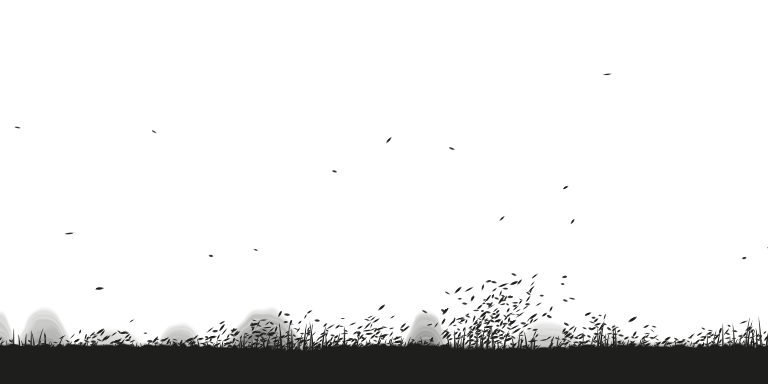
Reproduce this background procedurally as a WebGL 1 fragment shader.

```glsl
precision highp float;
uniform vec2 u_resolution;

const vec3 PAPER = vec3(1.0);
const vec3 INK = vec3(0.118, 0.118, 0.112);
const vec3 SMOKE = vec3(0.24, 0.24, 0.225);
const float GROUND = 0.09;

float hash(vec2 p) {
  vec3 q = fract(vec3(p.xyx) * 0.1031);
  q += dot(q, q.yzx + 33.33);
  return fract((q.x + q.y) * q.z);
}

float noise(vec2 p) {
  vec2 i = floor(p), f = fract(p);
  f = f * f * (3.0 - 2.0 * f);
  return mix(mix(hash(i), hash(i + vec2(1.0, 0.0)), f.x),
             mix(hash(i + vec2(0.0, 1.0)), hash(i + vec2(1.0)), f.x), f.y);
}

float bump(float x, float center, float width) {
  float d = (x - center) / width;
  return exp(-d * d);
}

mat2 rotation(float a) {
  return mat2(cos(a), -sin(a), sin(a), cos(a));
}

// Soft hill of smoke with faint contour streaks
float mound(vec2 p, float center, float width, float height, float strength) {
  float d = (p.x - center) / width;
  float crest = GROUND + height * exp(-d * d * (0.5 + 0.5 * d * d));
  crest += 0.012 * (noise(p * 35.0) - 0.5);
  float depth = crest - p.y;
  float body = smoothstep(-0.004, 0.02, depth) * (0.4 + 0.6 * smoothstep(0.0, 0.09, depth));
  float streaks = 0.65 + 0.45 * noise(vec2(p.x * 18.0, depth * 170.0));
  float edge = smoothstep(0.0, 0.025, crest - GROUND);
  return strength * body * streaks * edge;
}

// Height reached by the blades along the ground
float bladeHeight(float x) {
  return 0.022 + 0.035 * bump(x, 0.07, 0.08) + 0.055 * bump(x, 0.8, 0.18)
       + 0.05 * bump(x, 1.27, 0.12) + 0.05 * bump(x, 1.57, 0.09)
       + 0.075 * bump(x, 1.96, 0.10);
}

float blades(vec2 p, float spacing, float seed, float px) {
  float cell = floor(p.x / spacing), ink = 0.0;
  for (int i = -3; i <= 3; i++) {
    float id = cell + float(i);
    float r = hash(vec2(id, seed)), s = hash(vec2(id, seed + 7.0));
    float root = (id + s) * spacing;
    float t = (p.y - GROUND + 0.01) / (0.01 + bladeHeight(root) * (0.15 + r * r));
    float lean = (hash(vec2(id, seed + 13.0)) - 0.4) * 0.025;
    float d = abs(p.x - root - lean * t * t) - 0.0028 * (1.0 - t);
    ink = max(ink, (1.0 - smoothstep(-0.5 * px, 0.8 * px, d)) * (1.0 - smoothstep(0.85, 1.0, t)));
  }
  return ink;
}

// Chance of a fleck at a place
float fleckDensity(vec2 p) {
  float y = p.y - GROUND;
  float reach = 0.035 + 0.035 * bump(p.x, 0.3, 0.1) + 0.075 * bump(p.x, 0.68, 0.16)
              + 0.05 * bump(p.x, 0.87, 0.1) + 0.075 * bump(p.x, 1.0, 0.06)
              + 0.075 * bump(p.x, 1.57, 0.14) + 0.06 * bump(p.x, 1.92, 0.12);
  float splash = bump(p.x - 0.65 * y, 1.235, 0.10);
  float low = 0.75 * pow(max(0.0, 1.0 - y / reach), 1.4);
  float high = 0.85 * splash * pow(max(0.0, 1.0 - y / 0.21), 1.1);
  return max(low, high);
}

// Scattered short strokes, one per rotated cell
float flecks(vec2 p, vec2 size, float angle, float seed, float px) {
  mat2 turn = rotation(angle);
  vec2 q = turn * p / size, id = floor(q);
  vec2 jitter = vec2(hash(id + seed), hash(id + seed + 19.0)) - 0.5;
  vec2 center = id + 0.5 + 0.3 * jitter;
  float chance = fleckDensity(center * size * turn);
  vec2 local = rotation(jitter.x * 0.9) * ((q - center) * size);
  float r = hash(id + seed + 31.0);
  vec2 radius = size * vec2(0.2 + 0.22 * r, 0.15 + 0.15 * jitter.y + 0.1 * r);
  float d = (length(local / radius) - 1.0) * radius.y;
  return step(hash(id + seed + 47.0), chance) * (1.0 - smoothstep(-0.5 * px, 0.6 * px, d));
}

void main() {
  vec2 p = gl_FragCoord.xy / u_resolution.y;
  float px = 1.0 / u_resolution.y;

  // Smoke behind the grass
  float smoke = mound(p, 0.0, 0.035, 0.10, 0.42);
  smoke = max(smoke, mound(p, 0.115, 0.065, 0.11, 0.45));
  smoke = max(smoke, mound(p, 0.29, 0.08, 0.06, 0.35));
  smoke = max(smoke, mound(p, 0.47, 0.06, 0.07, 0.5));
  smoke = max(smoke, mound(p, 0.69, 0.09, 0.11, 0.65));
  smoke = max(smoke, mound(p, 1.11, 0.05, 0.105, 0.6));
  smoke = max(smoke, mound(p, 1.42, 0.09, 0.075, 0.4));
  smoke = max(smoke, mound(p, 1.60, 0.10, 0.045, 0.35));
  float haze = 0.75 * (1.0 - smoothstep(0.09, 0.125, p.y + 0.02 * noise(p * 14.0)));
  vec3 color = mix(PAPER, SMOKE, max(smoke, haze));

  // Rough ground, blades and thrown flecks
  float top = GROUND + 0.014 * noise(vec2(p.x * 9.0, 2.0)) + 0.012 * (noise(p * 90.0) - 0.5);
  float ink = 1.0 - smoothstep(-0.004, 0.004, p.y - top);
  ink = max(ink, blades(p, 0.009, 3.0, px));
  ink = max(ink, 0.85 * blades(p, 0.014, 61.0, px));
  ink = max(ink, flecks(p, vec2(0.028, 0.011), 0.5, 5.0, px));
  ink = max(ink, flecks(p, vec2(0.019, 0.009), 0.85, 83.0, px));
  ink = max(ink, 0.9 * flecks(p, vec2(0.016, 0.010), -0.2, 137.0, px));
  gl_FragColor = vec4(mix(color, INK, ink), 1.0);
}
```
